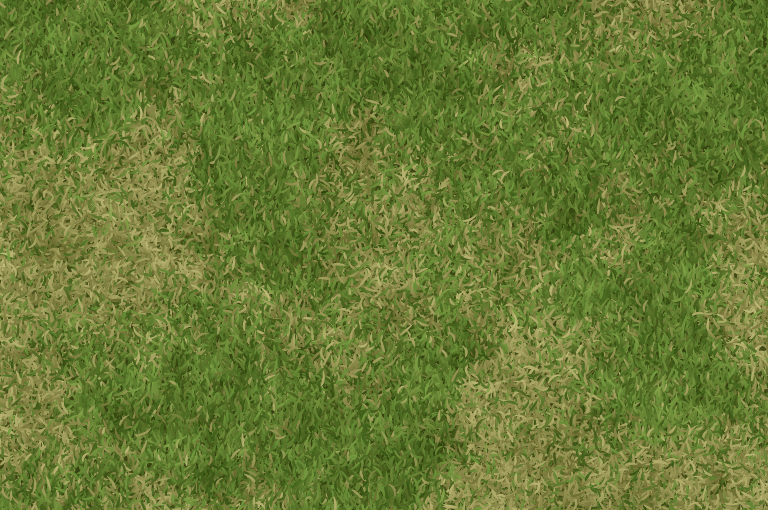
This texture is drawn by a WebGL 2 fragment shader. Its source:

```glsl
#version 300 es
precision highp float;
// Sunlit lawn of short, tangled grass blades with dry straw patches.

#define LAYERS 13
#define CELL 0.021
#define BLADE_WIDTH 0.0021
#define LEAN 1.15
#define BEND 0.45
#define PATCH_SCALE 3.6
#define CLUMP_SCALE 17.0
#define DRY_MIN 0.07
#define DRY_MAX 0.76
#define CLUMP_CONTRAST 0.55

uniform vec2 u_resolution;
out vec4 fragColor;

const vec3 SOIL = vec3(0.20, 0.25, 0.06);
const vec3 GREEN_DEEP = vec3(0.19, 0.28, 0.05);
const vec3 GREEN_LIGHT = vec3(0.48, 0.61, 0.26);
const vec3 STRAW_DEEP = vec3(0.38, 0.38, 0.15);
const vec3 STRAW_LIGHT = vec3(0.72, 0.70, 0.44);

// Integer hash: three independent values in 0..1
vec3 hash3(ivec3 key) {
    uvec3 v = uvec3(key + 4096) * 1664525u + 1013904223u;
    v.x += v.y * v.z; v.y += v.z * v.x; v.z += v.x * v.y;
    v ^= v >> 16u;
    v.x += v.y * v.z; v.y += v.z * v.x; v.z += v.x * v.y;
    return vec3(v >> 8u) / 16777216.0;
}

float valueNoise(vec2 p, int seed) {
    ivec2 i = ivec2(floor(p));
    vec2 f = fract(p);
    f = f * f * (3.0 - 2.0 * f);
    float a = hash3(ivec3(i, seed)).x;
    float b = hash3(ivec3(i + ivec2(1, 0), seed)).x;
    float c = hash3(ivec3(i + ivec2(0, 1), seed)).x;
    float d = hash3(ivec3(i + ivec2(1, 1), seed)).x;
    return mix(mix(a, b, f.x), mix(c, d, f.x), f.y);
}

float fbm(vec2 p, int seed) {
    float sum = 0.0, weight = 0.5;
    for (int i = 0; i < 4; i++) {
        sum += weight * valueNoise(p, seed + i);
        p = mat2(1.6, 1.2, -1.2, 1.6) * p + 3.7;
        weight *= 0.5;
    }
    return sum / 0.9375;
}

// Share of dry blades: soft patches, more of them towards the bottom
float dryness(vec2 p) {
    float patches = fbm(p * PATCH_SCALE + vec2(2.3, 5.1), 50);
    patches += 0.2 * (0.5 - p.y);
    return mix(DRY_MIN, DRY_MAX, smoothstep(0.36, 0.67, patches));
}

// Coverage of a curved, tapered blade; x is coverage, y runs root to tip
vec2 blade(vec2 d, float angle, float halfLength, float bend, float pixel) {
    vec2 axis = vec2(cos(angle), sin(angle));
    vec2 q = vec2(dot(d, vec2(axis.y, -axis.x)), dot(d, axis));
    float t = q.y / halfLength;
    q.x += bend * halfLength * (t * t - 0.4);
    float width = BLADE_WIDTH * sqrt(max(0.0, 1.0 - t * t)) * (1.15 - 0.35 * t);
    float side = 1.0 - smoothstep(-0.6 * pixel, 0.6 * pixel, abs(q.x) - width);
    float ends = 1.0 - smoothstep(0.9, 1.0, abs(t));
    return vec2(side * ends, 0.5 + 0.5 * t);
}

void main() {
    vec2 p = gl_FragCoord.xy / u_resolution.y;
    float pixel = 1.0 / u_resolution.y;
    float dry = dryness(p);
    float clump = fbm(p * CLUMP_SCALE, 80) - 0.5;
    vec3 color = mix(SOIL, STRAW_DEEP, 0.5 * dry);

    // Blades, stacked from shaded depth to sunlit top
    for (int layer = 0; layer < LAYERS; layer++) {
        vec3 shift = hash3(ivec3(layer, 17, 91));
        float cell = CELL * (0.85 + 0.4 * shift.z);
        vec2 g = p / cell + shift.xy * 7.0;
        ivec2 home = ivec2(floor(g));
        float depth = float(layer) / float(LAYERS - 1);
        for (int k = 0; k < 9; k++) {
            ivec2 id = home + ivec2(k % 3, k / 3) - 1;
            vec3 place = hash3(ivec3(id, layer + 100));
            vec3 look = hash3(ivec3(id, layer + 200));
            vec3 shape = hash3(ivec3(id, layer + 300));
            vec2 d = (g - vec2(id) - place.xy) * cell;

            // Upright on average, more tangled where dry
            float spread = LEAN * (0.8 + 0.7 * dry);
            float angle = 1.5 + spread * (shape.x + place.z - 1.0) * 1.5;
            float halfLength = cell * mix(0.4, 0.9, shape.y);
            vec2 b = blade(d, angle, halfLength, BEND * (shape.z * 2.0 - 1.0), pixel);

            float light = 0.04 + 0.68 * look.y + 0.22 * depth + 0.14 * (b.y - 0.5);
            light = clamp(light + CLUMP_CONTRAST * clump, 0.0, 1.1);
            float straw = 1.0 - smoothstep(dry - 0.06, dry + 0.06, look.x);
            vec3 green = mix(GREEN_DEEP, GREEN_LIGHT, light);
            green += vec3(0.05, 0.0, 0.02) * (look.z - 0.5);
            vec3 tint = mix(green, mix(STRAW_DEEP, STRAW_LIGHT, light), straw);
            color = mix(color, tint, b.x);
        }
    }
    fragColor = vec4(color, 1.0);
}
```
